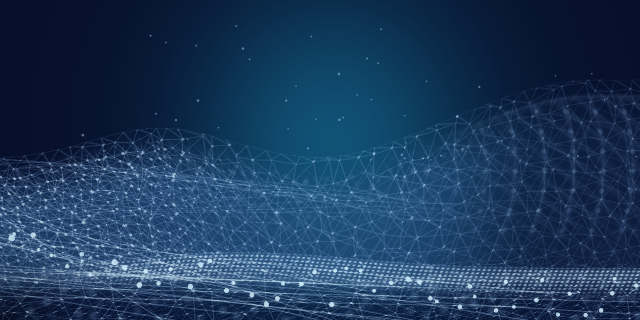
Give the GLSL for this background, as a Shadertoy shader.

```glsl
// A wire-mesh landscape of linked nodes under a teal glow in a navy void.
// Jittered cell grids, sheared under a ridge curve, form the nets; loops of
// sine curves, segments and soft discs add the ribbons, rays, beads and motes.

vec2 hash2(vec2 c) {
  vec3 h = fract(c.xyx * vec3(0.1031, 0.1030, 0.0973));
  h += dot(h, h.yzx + 33.33);
  return fract((h.xx + h.yz) * h.zy);
}

// Thin lines fade when narrower than a pixel.
float stroke(float d, float w) {
  float edge = w + 0.7 / iResolution.y;
  return 2.0 * w / edge * (1.0 - smoothstep(0.0, edge, d));
}

float disc(float d, float r) {
  float soft = 0.7 / iResolution.y;
  return 1.0 - smoothstep(r - soft, r + soft, d);
}

float segment(vec2 p, vec2 a, vec2 b) {
  vec2 ab = b - a;
  return length(p - a - ab * clamp(dot(p - a, ab) / (dot(ab, ab) + 1e-5), 0.0, 1.0));
}

// Height of the far mesh: low hill at left, tall one at right.
float ridge(float x) {
  float hill = (x - 0.5) / 0.3;
  return 0.5 + 0.1 * exp(-hill * hill) + 0.25 * smoothstep(0.95, 1.85, x);
}

// Cell nodes; those above the ridge settle on its rim.
vec2 node(vec2 cell) {
  vec2 n = cell + 0.15 + 0.7 * hash2(cell + 40.0);
  return vec2(n.x, max(n.y, 0.0));
}

float net(vec2 p, float cells, float radius) {
  vec2 q = p * cells, home = floor(q);
  float lines = 0.0, dots = 0.0;
  for (int j = -1; j <= 1; j++)
  for (int i = -1; i <= 1; i++) {
    vec2 cell = home + vec2(i, j), a = node(cell);
    float d = min(segment(q, a, node(cell + vec2(1, 0))),
                  segment(q, a, node(cell + vec2(0, 1))));
    d = min(d, segment(q, a, node(cell + 1.0)));
    lines = max(lines, stroke(d / cells, 0.0011));
    dots = max(dots, disc(length(q - a) / cells, radius * (0.5 + hash2(cell).x)));
  }
  return 0.55 * lines + dots;
}

// Out-of-focus cellular discs.
float bokeh(vec2 p, float cells) {
  vec2 q = p * cells, home = floor(q);
  float sum = 0.0;
  for (int j = -1; j <= 1; j++)
  for (int i = -1; i <= 1; i++) {
    vec2 cell = home + vec2(i, j), h = hash2(cell + 7.0);
    sum += h.x * (1.0 - smoothstep(0.08, 0.4, length(q - cell - h)));
  }
  return sum;
}

// Long parallel threads, bent by a sine.
float threads(vec2 p, float count, float slope) {
  float u = (p.x + slope * p.y + 0.04 * sin(9.0 * p.y + 4.0 * p.x)) * count;
  return stroke(abs(fract(u) - 0.5) / count / length(vec2(1.0, slope)), 0.001);
}

void mainImage(out vec4 fragColor, in vec2 fragCoord) {
  vec2 p = fragCoord / iResolution.xy * vec2(2.0, 1.0);
  float depth = ridge(p.x) - p.y;
  float right = smoothstep(1.25, 1.7, p.x);
  float left = 1.0 - smoothstep(0.3, 1.0, p.x);

  // Navy void, teal glow and blue haze
  vec2 g = (p - vec2(1.04, 0.55)) / vec2(0.45, 0.5);
  vec3 col = mix(vec3(0.025, 0.06, 0.17), vec3(0.065, 0.32, 0.46), exp(-dot(g, g)));
  float haze = smoothstep(0.0, 0.2, depth) * smoothstep(0.0, 0.22, p.y);
  col = mix(col, vec3(0.15, 0.33, 0.52), haze * (0.6 - 0.42 * right));
  col = mix(col, vec3(0.03, 0.09, 0.22), 0.5 - 0.5 * smoothstep(0.0, 0.12, p.y));

  // Far nets, crowded at the left, with crossing threads
  vec2 land = vec2(p.x, depth);
  float ink = net(land + vec2(0.5 * depth, 0.0), 20.0, 0.003)
            * smoothstep(-0.004, 0.006, depth) * (0.75 - 0.3 * right);
  ink += net(land - vec2(0.4 * depth, 0.02), 34.0, 0.0032)
       * left * smoothstep(0.02, 0.07, depth);
  float weft = threads(land, 15.0, 0.7) + threads(land, 13.0, -0.9) + threads(land, 8.0, -2.4);
  ink += weft * 0.42 * smoothstep(0.03, 0.12, depth) * (1.0 - 0.6 * right);
  ink *= smoothstep(0.06, 0.24, p.y);

  // Blurred lights in the hills and along the ground
  float shade = smoothstep(0.03, 0.09, depth) * (1.0 - smoothstep(0.15, 0.3, depth));
  ink += bokeh(p, 30.0) * 0.26 * shade * (1.0 - right);
  ink += bokeh(p + 3.0, 20.0) * 0.36 * (1.0 - smoothstep(0.08, 0.2, p.y));

  // Bowed, beaded strands and streaks of the right hill
  float bow = p.x + 0.9 * (p.y - 0.48) * (p.y - 0.48);
  vec2 pitch = vec2(0.092, 0.062), bead = (fract(vec2(bow, p.y) / pitch) - 0.5) * pitch;
  float strands = 0.17 * exp(-abs(bead.x) / 0.006) + 0.25 * exp(-abs(depth - 0.05) / 0.007);
  strands += 0.28 * (1.0 - smoothstep(0.004, 0.012, length(bead)));
  strands += 0.09 * pow(0.5 + 0.5 * sin(95.0 * (p.x * 0.8 + p.y)), 3.0);
  ink += strands * right * smoothstep(0.035, 0.06, depth) * smoothstep(0.15, 0.36, p.y);

  // Woven bundle of dashed waves
  for (int i = 0; i < 14; i++) {
    float k = float(i);
    float y = 0.29 + 0.011 * k + 0.065 * sin(2.4 * p.x - 0.7 + 0.16 * k)
            + 0.02 * sin(5.0 * p.x + 0.7 * k);
    float dash = 0.25 + 0.3 * smoothstep(0.3, 0.9, sin(170.0 * p.x + 2.4 * k));
    ink += stroke(abs(p.y - y), 0.0011) * dash * (1.0 - smoothstep(0.8, 1.7, p.x));
  }

  // Dotted ribbon with a bright seam
  float swell = (p.x - 0.75) / 0.5;
  float fall = 0.165 + 0.05 * exp(-swell * swell) - p.y;
  float ribbon = smoothstep(0.0, 0.008, fall) * (1.0 - smoothstep(0.05, 0.11, fall));
  float weave = (0.5 + 0.5 * sin(390.0 * (p.x + 0.4 * fall))) * (0.5 + 0.5 * sin(570.0 * fall));
  ink += ribbon * smoothstep(0.0, 0.6, p.x) * (0.15 + 1.2 * weave);
  ink += 0.25 * exp(-abs(p.y - 0.13 - 0.01 * sin(4.0 * p.x)) / 0.012);

  // Near nets and rays fanning from the left edge
  float ground = 1.0 - smoothstep(0.1, 0.25 + 0.12 * left, p.y);
  ink += net(vec2(p.x + p.y, p.y * 1.5 + 0.3), 11.0, 0.0036) * 0.9 * ground;
  ink += net(vec2(p.x - 1.5 * p.y, p.y * 1.6 + 0.7), 24.0, 0.003) * 0.6 * ground;
  for (int i = 0; i < 18; i++) {
    vec2 h = hash2(vec2(i, 3)), k = hash2(vec2(i, 9));
    vec2 start = vec2(-0.05, 0.06 + 0.32 * h.x), end = vec2(0.4 + 1.7 * h.y, 0.15 * k.x - 0.03);
    ink += 0.7 * stroke(segment(p, start, end), 0.0013);
  }

  // Large near nodes and small motes in the glow
  for (int i = 0; i < 50; i++) {
    vec2 h = hash2(vec2(i, 21)), k = hash2(vec2(i, 71));
    float x = (float(i) + h.x) / 25.0;
    float d = length(p - vec2(x, 0.16 * exp(-1.5 * x) + 0.13 * h.y));
    ink += 2.2 * disc(d, 0.005 + 0.005 * h.x * exp(-0.6 * x)) + 0.2 * exp(-d / 0.01);
    vec2 mote = vec2(1.05 + 1.5 * (h.x - 0.5) * (0.35 + k.x), 0.5 + 0.42 * h.y * h.y);
    ink += 0.9 * disc(length(p - mote), 0.002 + 0.0025 * k.y * k.y);
  }

  vec3 light = mix(vec3(0.5, 0.66, 0.86), vec3(0.82, 0.94, 1.0), smoothstep(0.3, 1.5, ink));
  col = mix(col, light, 1.0 - exp(-0.8 * ink));
  fragColor = vec4(col * (1.0 - 0.35 * exp(-8.0 * length(p))), 1.0);
}
```
